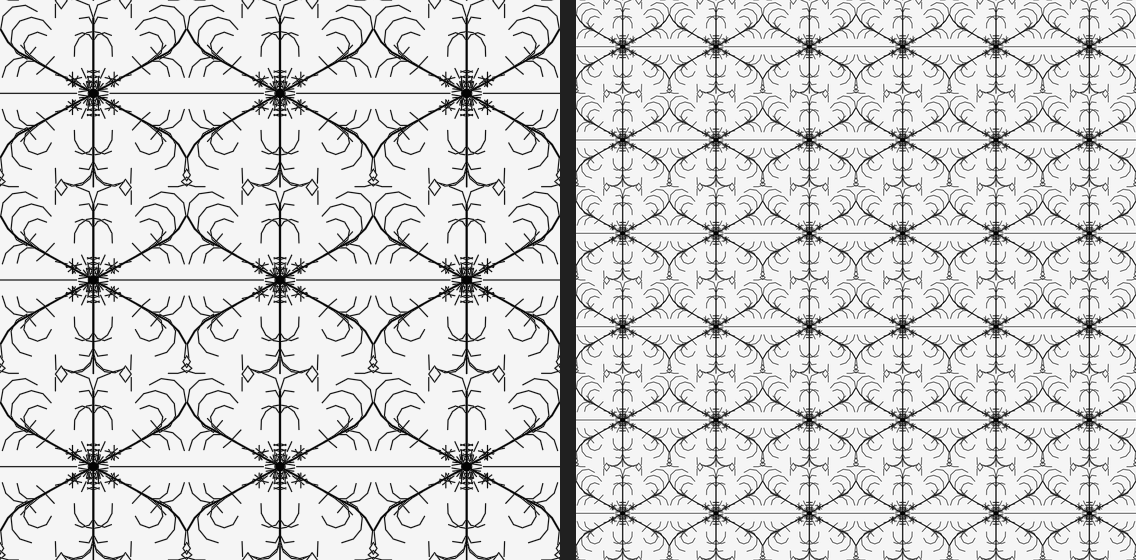
Left, the tile; right, the same tile 2 across and 2 down.
Give the GLSL for this pattern, as a Shadertoy shader.

```glsl
const float REPEATS = 3.0;      // tiles across and down
const float TILE = 256.0;       // drawing units per tile
const float HALF_LINE = 0.78;   // half width of a twig
const float TRUNK_EXTRA = 0.75; // added half width of the vertical stem
const float LIMB_EXTRA = 0.55;  // added half width of the diagonal limbs
const float GAP = 23.0;         // break in the horizontal line around the hub
const vec2 BURR = vec2(27.0, 17.0);
const vec3 PAPER = vec3(0.961);
const vec3 INK = vec3(0.012);

float segment(vec2 p, vec2 a, vec2 b) {
    vec2 pa = p - a, ba = b - a;
    return length(pa - ba * clamp(dot(pa, ba) / dot(ba, ba), 0.0, 1.0));
}

vec2 direction(float degrees_) {
    float a = radians(degrees_);
    return vec2(cos(a), sin(a));
}

// Chain of equal strokes, each turned by the same angle
float curl(vec2 p, vec2 start, float heading, float turn, float stride, int count) {
    float d = 1e5;
    for (int i = 0; i < count; i++) {
        vec2 end = start + stride * direction(heading);
        d = min(d, segment(p, start, end));
        start = end;
        heading += turn;
    }
    return d;
}

float diamond(vec2 p, vec2 size) {
    p = abs(p);
    return segment(p, vec2(size.x, 0.0), vec2(0.0, size.y));
}

// Diagonal limb with its curled twigs, in the positive quadrant
float limb(vec2 p, bool upper) {
    float d = segment(p, vec2(0.0), vec2(85.0, 47.0));
    d = min(d, curl(p, vec2(85.0, 47.0), 28.0, 16.0, 20.0, 3)) - LIMB_EXTRA;
    // inward arcs
    d = min(d, curl(p, vec2(91.0, 47.0), 30.0, 33.0, 16.5, upper ? 7 : 5));
    d = min(d, curl(p, vec2(83.0, 47.0), 40.0, 40.0, 13.0, upper ? 5 : 6));
    d = min(d, curl(p, vec2(66.0, 37.0), 133.0, 0.0, 18.0, 1));
    d = min(d, curl(p, vec2(60.0, 34.0), 31.0, 8.0, 17.0, 3));
    d = min(d, curl(p, vec2(90.0, 50.0), 130.0, 0.0, 17.0, 1));
    // outward barbs
    d = min(d, curl(p, vec2(80.0, 45.0), 18.0, -30.0, 15.0, 4));
    d = min(d, curl(p, vec2(78.0, 44.0), 0.0, -38.0, 13.0, 3));
    d = min(d, curl(p, vec2(66.0, 36.0), -40.0, 0.0, 15.0, 1));
    d = min(d, curl(p, vec2(36.0, 22.0), 12.0, 0.0, 16.0, 1));
    if (upper) d = min(d, curl(p, vec2(127.0, 88.0), 100.0, 36.0, 18.0, 4));
    return d;
}

// Arches and forks along the vertical stem
float stem(vec2 p) {
    float d = segment(p, vec2(0.0), vec2(0.0, 103.0)) - TRUNK_EXTRA;
    d = min(d, curl(p, vec2(26.0, 51.0), 92.0, 26.0, 13.0, 4));
    d = min(d, curl(p, vec2(0.0, 72.0), 55.0, -38.0, 10.0, 3));
    d = min(d, curl(p, vec2(0.0, 93.0), 62.0, -70.0, 13.0, 2));
    return d;
}

// Dense tangle at the middle, with a burr in each quadrant
float hub(vec2 p) {
    float d = segment(p, vec2(10.0, 21.0), vec2(16.0, 34.0));
    for (int i = 0; i < 7; i++) {
        float k = float(i);
        // burr spikes
        vec2 spike = direction(12.0 + 26.0 * k) * (8.0 + 2.5 * sin(k * 2.4));
        vec2 offset = 2.5 * direction(137.0 * k);
        d = min(d, segment(p, BURR + offset - spike, BURR + offset + spike));
        // crossing chords
        vec2 inner = direction(13.0 * k) * vec2(7.0, 5.0);
        vec2 outer = direction(90.0 - 14.0 * k) * vec2(20.0, 18.0);
        d = min(d, segment(p, inner, outer));
        // zigzag rungs on the stem
        float rung = 10.0 + 3.6 * k;
        float slant = mod(k, 2.0) * 5.0 - 2.5;
        d = min(d, segment(p, vec2(0.0, rung), vec2(8.0, rung + slant)));
    }
    d = min(d, segment(p, vec2(7.0, 9.0), vec2(7.0, 22.0)));
    return min(d, length(p) - 6.0);
}

// Ornaments across the horizontal joint; y runs from -TILE to 0
float joint(vec2 p) {
    float d = segment(p, vec2(0.0, -90.0), vec2(0.0, -128.0)) - 0.3;
    d = min(d, curl(p, vec2(0.0, -99.0), -75.0, 30.0, 14.0, 4));
    d = min(d, curl(p, vec2(0.0, -104.0), -70.0, 32.0, 14.0, 4));
    d = min(d, diamond(p - vec2(44.0, -129.0), vec2(8.0, 11.0)));
    d = min(d, curl(p, vec2(52.0, -103.0), -92.0, 0.0, 20.0, 1));
    d = min(d, curl(p, vec2(52.0, -134.0), -90.0, 0.0, 18.0, 1));
    d = min(d, curl(p, vec2(0.0, -153.0), 72.0, -50.0, 19.0, 2));
    // small chain between neighbours
    d = min(d, segment(p, vec2(127.0, -88.0), vec2(125.0, -107.0)));
    d = min(d, diamond(p - vec2(128.0, -112.0), vec2(5.0, 8.0)));
    d = min(d, diamond(p - vec2(128.0, -121.0), vec2(7.0, 6.0)));
    return min(d, curl(p, vec2(103.0, -128.0), 0.0, 16.0, 13.0, 2));
}

void mainImage(out vec4 fragColor, in vec2 fragCoord) {
    vec2 q = (fract(fragCoord / iResolution.xy * REPEATS) - 0.5) * TILE;
    float pixel = REPEATS * TILE / iResolution.y;
    vec2 quadrant = abs(q);

    float d = min(limb(quadrant, q.y > 0.0), min(stem(quadrant), hub(quadrant)));
    d = min(d, joint(vec2(quadrant.x, q.y < 0.0 ? q.y : q.y - TILE)));
    d = min(d, segment(quadrant, vec2(GAP, 0.0), vec2(0.5 * TILE, 0.0)));

    float coverage = smoothstep(0.75, -0.75, (d - HALF_LINE) / pixel);
    fragColor = vec4(mix(PAPER, INK, coverage), 1.0);
}
```
